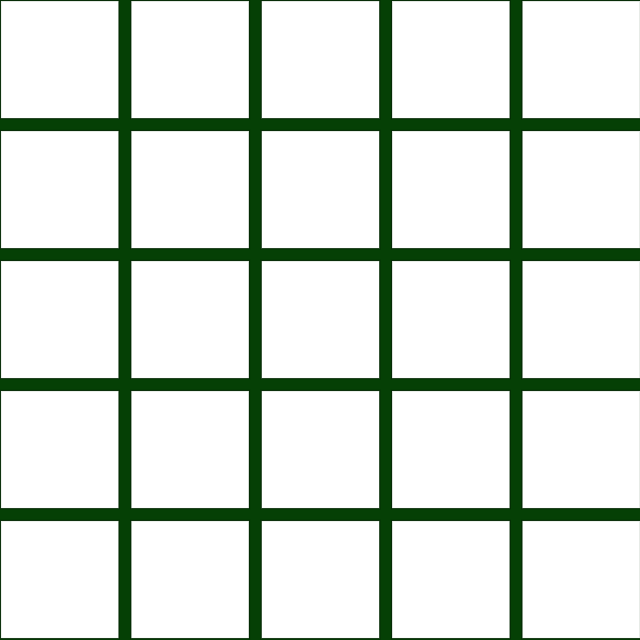
Give the GLSL for this pattern, as a Shadertoy shader.

```glsl
// Draws a square lattice of dark green bars with slightly darker rims on white.

const vec3 PAPER = vec3(1.0);
const vec3 BAR_GREEN = vec3(0.018, 0.252, 0.018);
const vec3 RIM_GREEN = vec3(0.01, 0.16, 0.01);

// Signed distance to the nearest bar on each axis, negative inside
vec2 barDistance(vec2 p, vec2 firstCentre, vec2 pitch, float halfWidth) {
    vec2 cell = fract((p - firstCentre) / pitch + 0.5) - 0.5;
    return abs(cell) * pitch - halfWidth;
}

// Antialiased coverage of a region whose distance is negative inside
float coverage(float distanceToEdge, float softness) {
    return 1.0 - smoothstep(-softness, softness, distanceToEdge);
}

// Bar colour, darkening in a thin band along the outline
vec3 barColour(float distanceToEdge, float rimWidth, float softness) {
    float core = coverage(distanceToEdge + rimWidth, softness);
    return mix(RIM_GREEN, BAR_GREEN, core);
}

void mainImage(out vec4 fragColor, in vec2 fragCoord) {
    vec2 uv = fragCoord / iResolution.xy;
    float pixel = 1.0 / min(iResolution.x, iResolution.y);

    // Lattice layout in canvas units
    vec2 firstCentre = vec2(0.1952, 0.1960);
    vec2 pitch = vec2(0.2037, 0.2031);
    float halfWidth = 0.0101;
    float rimWidth = 0.0019;
    float softness = max(0.7 * pixel, 0.0011);

    // Union of vertical and horizontal bars
    vec2 bars = barDistance(uv, firstCentre, pitch, halfWidth);
    float lattice = min(bars.x, bars.y);

    vec3 green = barColour(lattice, rimWidth, softness);
    vec3 colour = mix(PAPER, green, coverage(lattice, softness));
    fragColor = vec4(colour, 1.0);
}
```
